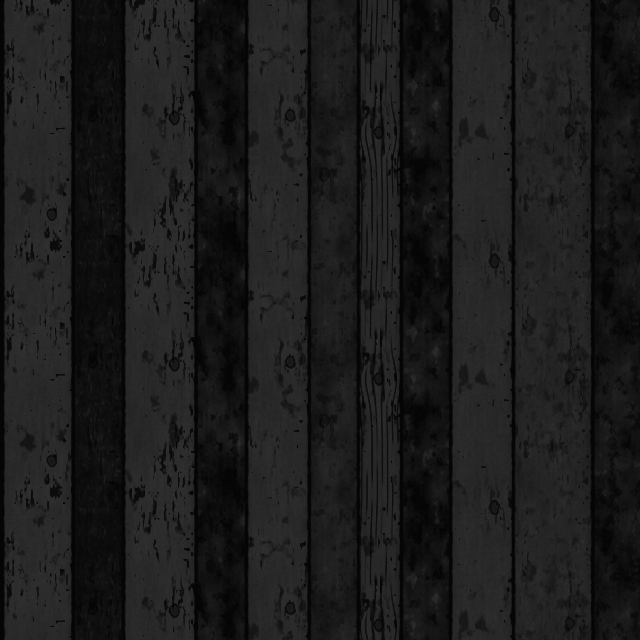
Write a WebGL 2 fragment shader that draws this texture.

```glsl
#version 300 es
precision highp float;
// Weathered charcoal planks standing upright, their wear repeating down the canvas.
uniform vec2 u_resolution;
out vec4 fragColor;

const float PERIOD = 0.385; // height of one wear repeat
const float EDGES[12] = float[](0.004, 0.114, 0.193, 0.306, 0.385, 0.483,
                                0.560, 0.627, 0.704, 0.802, 0.926, 1.004);
const float TONE[11] = float[](0.166, 0.055, 0.166, 0.082, 0.166, 0.125,
                               0.158, 0.078, 0.166, 0.146, 0.080);
// How far the paint has broken into blotches, per plank
const float DECAY[11] = float[](0.0, 0.35, 0.0, 1.0, 0.1, 0.6, 0.0, 1.0, 0.1, 0.35, 0.9);
// Knot position: share of plank width, share of repeat height
const vec2 KNOTS[11] = vec2[](vec2(0.70, 0.87), vec2(0.4, 0.47), vec2(0.70, 0.48),
    vec2(0.3, 0.30), vec2(0.70, 0.47), vec2(0.32, 0.71), vec2(0.48, 0.54),
    vec2(0.6, 0.15), vec2(0.70, 0.06), vec2(0.71, 0.53), vec2(0.4, 0.8));

float hash(vec2 p) {
    vec3 q = fract(vec3(p.xyx) * 0.1031);
    q += dot(q, q.yzx + 33.33);
    return fract((q.x + q.y) * q.z);
}

// Value noise that wraps after the given number of rows
float noise(vec2 p, float rows) {
    vec2 i = floor(p), f = fract(p);
    f = f * f * (3.0 - 2.0 * f);
    float y0 = mod(i.y, rows), y1 = mod(i.y + 1.0, rows);
    return mix(mix(hash(vec2(i.x, y0)), hash(vec2(i.x + 1.0, y0)), f.x),
               mix(hash(vec2(i.x, y1)), hash(vec2(i.x + 1.0, y1)), f.x), f.y);
}

float fbm(float x, float v, float columns, float rows) {
    float sum = 0.0, weight = 0.5;
    for (int i = 0; i < 5; i++) {
        sum += weight * noise(vec2(x * columns + 19.0 * float(i), v * rows), rows);
        columns *= 2.0;
        rows *= 2.0;
        weight *= 0.55;
    }
    return sum;
}

void main() {
    vec2 uv = gl_FragCoord.xy / u_resolution;
    float v = fract((1.0 - uv.y) / PERIOD);

    // Find the plank under this point
    int k = 0;
    for (int i = 1; i < 11; i++) if (uv.x >= EDGES[i]) k = i;
    float left = uv.x - EDGES[k], right = EDGES[k + 1] - uv.x;
    float width = left + right;
    float x = uv.x + 3.0 * float(k); // separate noise for each plank
    float decay = DECAY[k];
    float solid = 1.0 - decay;

    // Knot space, wrapped inside the repeat
    vec2 toKnot = vec2(left - KNOTS[k].x * width,
                       (fract(v - KNOTS[k].y + 0.5) - 0.5) * PERIOD);
    float wobble = 0.003 * (noise(vec2(x * 160.0, v * 60.0), 60.0) - 0.5);
    float knotDist = length(toKnot * vec2(1.0, 0.75)) + wobble;
    float nearKnot = exp(-dot(toKnot, toKnot) / 0.0012);

    // Broad mottling and fine upright grain
    float broad = fbm(x, v, 22.0, 5.0);
    float blotch = fbm(x + 0.7, v, 34.0, 9.0);
    float streak = noise(vec2(x * 260.0, v * 14.0), 14.0);
    float grit = noise(vec2(x * 420.0, v * 150.0), 150.0);
    float shade = TONE[k];
    shade += (broad - 0.55) * 0.04 + (streak - 0.5) * 0.016 + (grit - 0.5) * 0.018;

    // Blotches, pits and pale flakes of decayed paint
    shade += decay * (blotch - 0.57) * 0.17;
    float pits = smoothstep(0.60, 0.78, fbm(x + 0.3, v, 90.0, 26.0));
    shade *= 1.0 - 0.6 * decay * pits;
    float flake = noise(vec2(x * 110.0, v * 26.0), 26.0) * 0.75
                + noise(vec2(x * 260.0, v * 70.0), 70.0) * 0.25;
    shade += decay * 0.05 * smoothstep(0.70, 0.84, flake) * smoothstep(0.42, 0.62, broad);

    // Fine pale scratches on the darkest plank
    if (k == 1) {
        float scratch = noise(vec2(x * 330.0, v * 44.0), 44.0);
        shade += 0.045 * smoothstep(0.72, 0.95, scratch) * smoothstep(0.4, 0.65, blotch);
    }

    // Thin cracks gathered in patches and around the knot
    float patches = smoothstep(0.52, 0.72, broad) + 0.8 * nearKnot;
    float crack = noise(vec2(x * 240.0, v * 20.0), 20.0) * 0.7
                + noise(vec2(x * 380.0, v * 75.0), 75.0) * 0.3;
    shade *= 1.0 - 0.75 * solid * min(patches, 1.0) * smoothstep(0.60, 0.76, crack);
    float smear = smoothstep(0.64, 0.76, blotch + 0.09 * nearKnot);
    shade *= 1.0 - 0.5 * solid * smear * smoothstep(0.35, 0.65, flake);

    // Chips along the right side
    float chip = noise(vec2(x * 170.0, v * 48.0), 48.0);
    float chipZone = 0.17 * exp(-right / 0.016);
    shade *= 1.0 - 0.8 * solid * smoothstep(0.91, 0.98, chip + chipZone - 0.02);

    // Wavy grain lines that part around the knot
    if (k == 6) {
        float bend = 0.006 * (noise(vec2(x * 12.0, v * 5.0), 5.0) - 0.5);
        float across = toKnot.x * (1.0 - 0.55 * nearKnot) + bend;
        float line = abs(fract(across * 125.0) - 0.5);
        float strength = noise(vec2(floor(across * 125.0) + 40.0, v * 7.0), 7.0);
        shade *= 1.0 - 0.65 * smoothstep(0.2, 0.6, strength) * (1.0 - smoothstep(0.05, 0.24, line));
    }

    // Knot: dark rim around a dim heart
    float rim = 1.0 - smoothstep(0.0007, 0.0024, abs(knotDist - 0.0065));
    float heart = 1.0 - smoothstep(0.003, 0.0075, knotDist);
    shade *= 1.0 - (0.3 + 0.4 * solid) * max(rim, 0.65 * heart);

    // Dark joints with soft shadow and a faint lit lip
    float ragged = 0.0016 * (noise(vec2(x * 50.0, v * 60.0), 60.0) - 0.5);
    float edge = min(left, right * 1.15) + ragged;
    shade += 0.014 * solid * exp(-pow((left - 0.0055) / 0.0015, 2.0));
    shade *= 1.0 - 0.35 * exp(-edge / 0.005);
    shade *= mix(0.15, 1.0, smoothstep(0.0012, 0.0042, edge));

    fragColor = vec4(vec3(clamp(shade, 0.018, 0.21)), 1.0);
}
```
